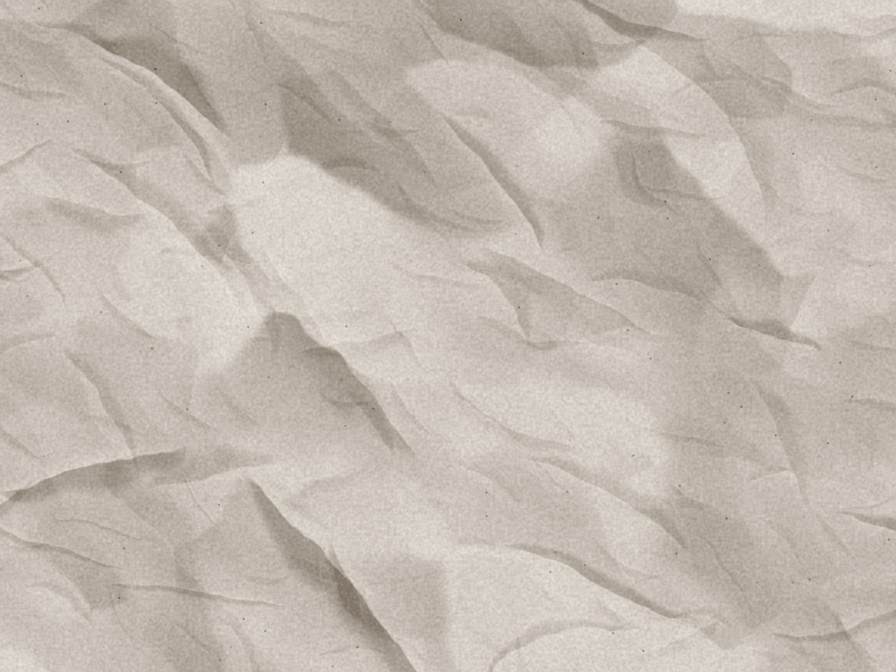
Write a Shadertoy shader that draws this texture.

```glsl
// Crumpled kraft paper: tilted facets, sharp one-sided creases, fibre grain and specks.

vec3 hash3(vec2 p) {
    vec3 q = fract(p.xyx * vec3(0.1031, 0.1030, 0.0973));
    q += dot(q, q.yxz + 33.33);
    return fract((q.xxy + q.yzz) * q.zyx);
}

float corner(vec2 cell, vec2 offset) {
    return dot(hash3(cell).xy * 2.0 - 1.0, offset);
}

float gradientNoise(vec2 p) {
    vec2 i = floor(p), f = fract(p);
    vec2 u = f * f * f * (f * (f * 6.0 - 15.0) + 10.0);
    vec2 e = vec2(1.0, 0.0);
    return mix(mix(corner(i, f), corner(i + e, f - e), u.x),
               mix(corner(i + e.yx, f - e.yx), corner(i + 1.0, f - 1.0), u.x), u.y);
}

// Tilted planes, blended with an edge that is crisp in places and soft in others
float facets(vec2 p) {
    vec2 cell = floor(p);
    float sharpness = mix(12.0, 75.0, smoothstep(-0.3, 0.2, gradientNoise(p * 0.9 + 7.0)));
    float total = 0.0, weights = 0.0;
    for (int j = -1; j <= 1; j++)
    for (int i = -1; i <= 1; i++) {
        vec2 id = cell + vec2(i, j);
        vec3 h = hash3(id + 51.0), tilt = hash3(id + 83.0) - 0.5;
        vec2 d = p - id - h.xy;
        float w = exp(-sharpness * dot(d, d)) + 1e-20;
        total += w * (0.36 * (h.z - 0.5) + 0.95 * dot(tilt.xy, d));
        weights += w;
    }
    return total / weights;
}

// Slope of a surface folded along the zero line of the noise
float foldSlope(vec2 p) {
    float n = gradientNoise(p);
    float slope = (gradientNoise(p + vec2(0.03, 0.04)) - n) / 0.05;
    return slope * clamp(n / 0.012, -1.0, 1.0);
}

// Scattered tapering ridges, lit on one side and shaded on the other
float creases(vec2 p, float scale, float seed) {
    vec2 q = p * scale, cell = floor(q);
    float edge = 0.002 * scale, sum = 0.0;
    for (int j = -1; j <= 1; j++)
    for (int i = -1; i <= 1; i++) {
        vec2 id = cell + vec2(i, j);
        vec3 h = hash3(id + seed), k = hash3(id + seed + 37.0);
        vec2 d = q - id - 0.15 - 0.7 * h.xy;
        float angle = -0.4 + 1.6 * (h.z - 0.5);
        vec2 dir = vec2(cos(angle), sin(angle));
        float x = dot(d, dir);
        float y = dot(d, vec2(-dir.y, dir.x)) + (k.x - 0.5) * 0.8 * x * x;
        y *= k.x > 0.68 ? -1.0 : 1.0;
        float s = x / (0.3 + 0.42 * k.y);
        float taper = max(0.0, 1.0 - s * s);
        float width = (0.05 + 0.12 * k.z) * taper + 0.002;
        float shade = smoothstep(-edge, edge, -y) * (1.0 - smoothstep(0.5 * width, 1.2 * width, -y));
        float glow = smoothstep(-edge, edge, y) * exp(-max(y, 0.0) / (0.5 * width));
        float strength = 0.35 + 0.65 * fract(h.x * 7.0 + k.z);
        sum += smoothstep(0.0, 0.5, taper) * strength * (0.6 * glow - shade);
    }
    return sum;
}

// Sparse dark flecks
float specks(vec2 p) {
    vec2 q = p * 42.0;
    vec3 h = hash3(floor(q) + 17.0);
    float d = length(fract(q) - 0.2 - 0.6 * h.xy);
    return smoothstep(0.96, 0.99, h.z) * (1.0 - smoothstep(0.03, 0.11, d));
}

void mainImage(out vec4 fragColor, in vec2 fragCoord) {
    vec2 p = fragCoord / iResolution.y;

    // Wobble the paper so that no fold runs dead straight
    vec2 w = p + 0.045 * vec2(gradientNoise(p * 4.0), gradientNoise(p * 4.0 + 31.0));
    w += 0.014 * vec2(gradientNoise(p * 15.0), gradientNoise(p * 15.0 + 63.0));
    w += 0.004 * vec2(gradientNoise(p * 42.0), gradientNoise(p * 42.0 + 95.0));

    // Folds mostly fall towards the lower right
    vec2 slanted = vec2(dot(w, vec2(0.88, -0.47)), dot(w, vec2(0.47, 0.88)));

    float tone = 0.86 + 0.05 * (p.x - 0.67);
    tone += facets(slanted * vec2(2.5, 4.2) + 12.0);
    tone += 0.5 * facets(slanted * vec2(6.0, 9.0) + 40.0);
    tone += 0.08 * foldSlope(slanted * vec2(2.8, 5.0) + 5.0);
    tone += 0.04 * foldSlope(slanted * vec2(7.0, 11.0) + 25.0);
    tone += 0.54 * creases(w, 2.6, 3.0);
    tone += 0.38 * creases(w, 4.6, 119.0);
    tone += 0.20 * creases(w, 9.0, 211.0);
    tone -= 0.6 * max(0.0, tone - 1.0);
    tone = max(tone, -0.15);

    // Fibre grain and flecks
    tone += 0.31 * gradientNoise(p * 217.0) + 0.17 * gradientNoise(p * vec2(103.0, 124.0));
    tone += 0.08 * gradientNoise(p * 31.0);
    tone -= 0.8 * specks(p);

    vec3 shadowPaper = vec3(0.56, 0.52, 0.47), lightPaper = vec3(0.83, 0.80, 0.765);
    fragColor = vec4(mix(shadowPaper, lightPaper, tone), 1.0);
}
```
